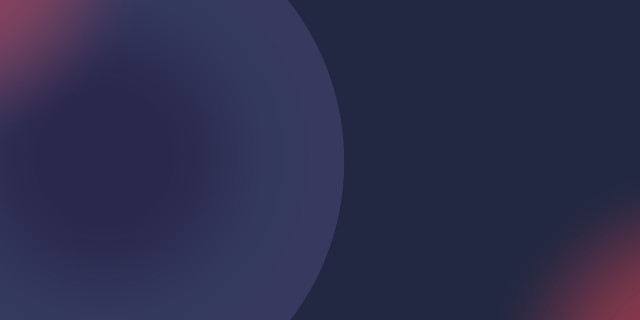
A Shadertoy shader for this background:

```glsl
// A dark navy field with one large indigo disc and two warm corner glows.
// The disc is a signed distance shape filled with a soft radial gradient;
// the glows are radial falloffs centred just outside opposite corners.

const vec3 NAVY        = vec3(0.137, 0.155, 0.258);
const vec3 DISC_CORE   = vec3(0.163, 0.155, 0.300);
const vec3 DISC_BLUE   = vec3(0.202, 0.226, 0.368);
const vec3 DISC_VIOLET = vec3(0.219, 0.222, 0.372);
const vec3 ROSE        = vec3(0.515, 0.260, 0.372);
const vec3 CRIMSON     = vec3(0.520, 0.220, 0.290);

// Signed distance to a circle: negative inside.
float circleDistance(vec2 p, vec2 center, float radius) {
    return length(p - center) - radius;
}

// Coverage of a shape, smoothed over about one pixel.
float coverage(float signedDistance, float pixel) {
    return 1.0 - smoothstep(-0.5 * pixel, 0.5 * pixel, signedDistance);
}

// Radial falloff: 1 within the inner radius, 0 beyond the outer one.
float glow(vec2 p, vec2 center, float inner, float outer) {
    return 1.0 - smoothstep(inner, outer, length(p - center));
}

// Three-tone fill: dark core, blue ring, violet rim.
vec3 discColor(vec2 p, vec2 coreCenter) {
    float r = length(p - coreCenter);
    vec3 color = mix(DISC_CORE, DISC_BLUE, smoothstep(0.16, 0.58, r));
    return mix(color, DISC_VIOLET, smoothstep(0.57, 0.68, r));
}

void mainImage(out vec4 fragColor, in vec2 fragCoord) {
    // Height is one unit; width follows the aspect ratio.
    vec2 p = fragCoord / iResolution.y;
    float pixel = 1.0 / iResolution.y;
    float width = iResolution.x / iResolution.y;

    // Disc over the flat field
    float disc = circleDistance(p, vec2(0.263, 0.495), 0.8125);
    vec3 color = mix(NAVY, discColor(p, vec2(0.325, 0.510)), coverage(disc, pixel));

    // Corner glows, top left and bottom right
    vec2 outset = vec2(0.2, -0.2);
    color = mix(color, ROSE, glow(p, vec2(0.0, 1.0) - outset, 0.26, 0.70));
    color = mix(color, CRIMSON, glow(p, vec2(width, 0.0) + outset, 0.26, 0.70));

    fragColor = vec4(color, 1.0);
}
```
